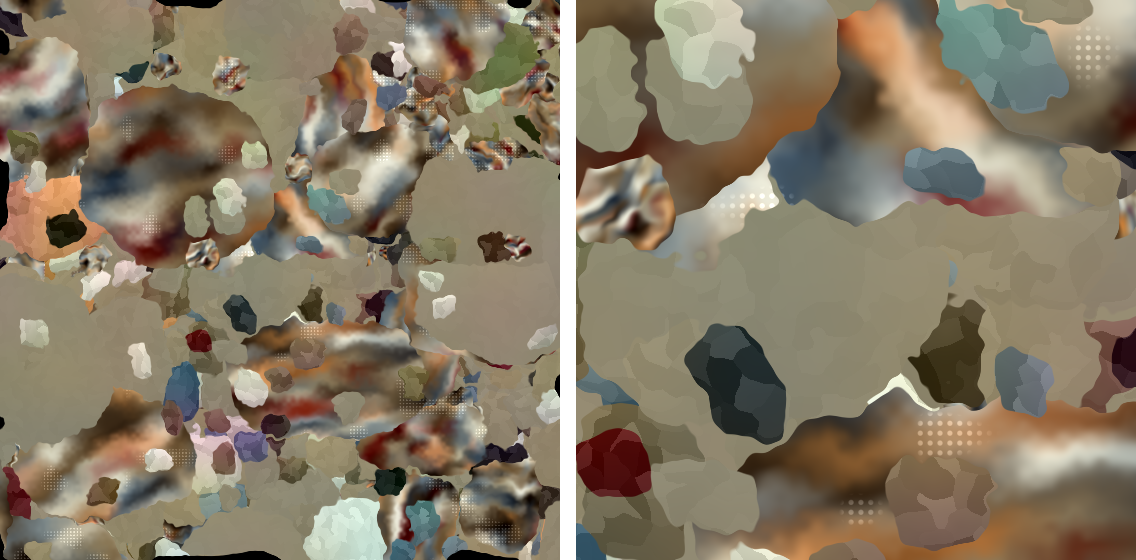
Left, the full canvas; right, a detail of the centre.
A Shadertoy shader for this texture:

```glsl
// A collage of ragged stone-like patches in tan, brown, pale and slate.
// Jittered grids of warped superellipses are painted from pebbles up to slabs;
// each patch is plain, faceted, or filled with blurred streaks of colour.

vec4 hash(vec2 cell, float seed) {
    vec4 q = fract(vec3(cell, seed).xyzx * vec4(0.1031, 0.1030, 0.0973, 0.1099));
    q += dot(q, q.wzxy + 33.33);
    return fract((q.xxyz + q.yzzw) * q.zywx);
}

// Smooth value noise, four channels in 0..1
vec4 noise(vec2 p, float seed) {
    vec2 c = floor(p), f = fract(p);
    f = f * f * (3.0 - 2.0 * f);
    return mix(mix(hash(c, seed), hash(c + vec2(1, 0), seed), f.x),
               mix(hash(c + vec2(0, 1), seed), hash(c + 1.0, seed), f.x), f.y);
}

// Picks a palette colour; h below 0.5 is tan
vec3 tone(float h, float shade) {
    vec3 tan1 = mix(vec3(0.56, 0.53, 0.45), vec3(0.60, 0.54, 0.41), shade);
    if (h < 0.50) return tan1 + 0.05 * (h - 0.25);
    if (h < 0.64) return mix(vec3(0.36, 0.29, 0.21), vec3(0.50, 0.43, 0.33), shade);
    if (h < 0.78) return mix(vec3(0.70, 0.69, 0.61), vec3(0.86, 0.86, 0.82), shade);
    if (h < 0.86) return mix(vec3(0.10, 0.08, 0.07), vec3(0.27, 0.22, 0.18), shade);
    if (h < 0.94) return mix(vec3(0.22, 0.29, 0.36), vec3(0.46, 0.51, 0.54), shade);
    return shade < 0.4 ? vec3(0.36, 0.07, 0.08)
                       : mix(vec3(0.62, 0.42, 0.15), vec3(0.82, 0.58, 0.44), shade);
}

vec3 cornerTone(vec2 c, float seed, float low) {
    vec4 r = hash(c, seed);
    return tone(mix(low, 1.0, r.x), r.y);
}

// Palette colours blended smoothly between lattice points
vec3 blurredTones(vec2 p, float seed, float low) {
    vec2 c = floor(p), f = fract(p);
    f = f * f * (3.0 - 2.0 * f);
    return mix(mix(cornerTone(c, seed, low), cornerTone(c + vec2(1, 0), seed, low), f.x),
               mix(cornerTone(c + vec2(0, 1), seed, low), cornerTone(c + 1.0, seed, low), f.x), f.y);
}

// Random value of the nearest scattered point, for angular facets
float facet(vec2 p) {
    float nearest = 9.0, value = 0.0;
    for (int k = 0; k < 9; k++) {
        vec2 c = floor(p) + vec2(k % 3 - 1, k / 3 - 1);
        vec4 r = hash(c, 71.0);
        float d = length(c + r.xy - p);
        if (d < nearest) { nearest = d; value = r.z; }
    }
    return value;
}

// Inside of one patch
vec3 patchColour(vec2 p, vec2 local, vec4 r, float vivid, float plain, float facets) {
    float seed = floor(r.w * 400.0);
    vec3 soft = noise(p * 9.0, 5.0).xyz - 0.5;
    if (r.x < vivid) {
        float a = 3.14 * r.y;
        vec2 q = mat2(cos(a), -sin(a), sin(a), cos(a)) * local;
        vec3 c = blurredTones(q * vec2(1.4, 3.2) + 9.0 * r.yz, seed, 0.47);
        c = mix(c, blurredTones(q * vec2(3.0, 5.0) + 20.0, seed + 3.0, 0.45), 0.35);
        c = (c - 0.45) * 1.35 + 0.43;
        // Fine stipple along brighter streaks
        vec2 dots = fract(p * 170.0) - 0.5;
        float mask = smoothstep(0.72, 0.80, noise(p * 22.0, 8.0).x);
        return c + 0.18 * mask * smoothstep(0.34, 0.18, length(dots));
    }
    float h = r.z < plain ? 0.45 * r.y : mix(0.5, 1.0, r.y);
    vec3 c = tone(h, fract(r.w * 17.0));
    float strength = h < 0.5 ? 0.05 : 0.16;
    c += strength * facets + soft * strength * 0.9;
    return c * (1.0 + 0.10 * (h < 0.5 ? 0.3 : 1.0) * local.y);
}

// Paints one jittered grid of patches over the colour so far
void paintLayer(inout vec3 col, vec2 p, vec2 warped, float cells, float size,
                float chance, float vivid, float plain, float seed, float facets) {
    vec2 g = floor(warped * cells);
    for (int k = 0; k < 9; k++) {
        vec2 id = g + vec2(k % 3 - 1, k / 3 - 1);
        vec4 place = hash(id, seed), look = hash(id, seed + 37.0);
        if (place.x > chance) continue;
        vec2 halfSize = size * mix(vec2(0.65), vec2(1.25), vec2(place.w, look.w));
        vec2 local = (warped * cells - id - 0.5 - 0.7 * (place.yz - 0.5)) / halfSize;
        vec2 cube = pow(abs(local), vec2(2.8));
        float edge = (pow(cube.x + cube.y, 1.0 / 2.8) - 1.0) * min(halfSize.x, halfSize.y) / cells;
        float cover = smoothstep(0.7, -0.7, edge * iResolution.y);
        if (cover > 0.0)
            col = mix(col, patchColour(p, local, look, vivid, plain, facets), cover);
    }
}

void mainImage(out vec4 fragColor, in vec2 fragCoord) {
    vec2 p = fragCoord / iResolution.xy;

    // Scalloped, chipped outlines
    vec2 warped = p + 0.035 * (noise(p * 11.0, 1.0).xy - 0.5)
                    + 0.016 * (noise(p * 42.0, 2.0).xy - 0.5)
                    + 0.006 * (noise(p * 130.0, 3.0).xy - 0.5);
    float facets = facet(warped * 60.0) - 0.5;

    // Ground, then pebbles, stones and slabs
    vec3 col = tone(0.25, noise(p * 5.0, 4.0).x) + 0.05 * facets;
    paintLayer(col, p, warped, 27.0, 0.62, 0.95, 0.12, 0.52, 11.0, facets);
    paintLayer(col, p, warped, 14.0, 0.60, 0.62, 0.25, 0.56, 12.0, facets);
    paintLayer(col, p, warped, 7.0, 0.62, 0.50, 0.28, 0.80, 13.0, facets * 0.6);
    paintLayer(col, p, warped, 4.0, 0.56, 0.52, 0.30, 0.97, 14.0, facets * 0.25);
    paintLayer(col, p, warped, 21.0, 0.55, 0.13, 0.10, 0.35, 15.0, facets);

    // Black notches along the border
    vec2 inset = min(p, 1.0 - p);
    float notch = min(inset.x, inset.y) - 0.10 * (noise(warped * 13.0, 6.0).x - 0.80);
    col *= smoothstep(-0.7, 0.7, notch * iResolution.y);

    fragColor = vec4(clamp(col, 0.0, 1.0), 1.0);
}
```
